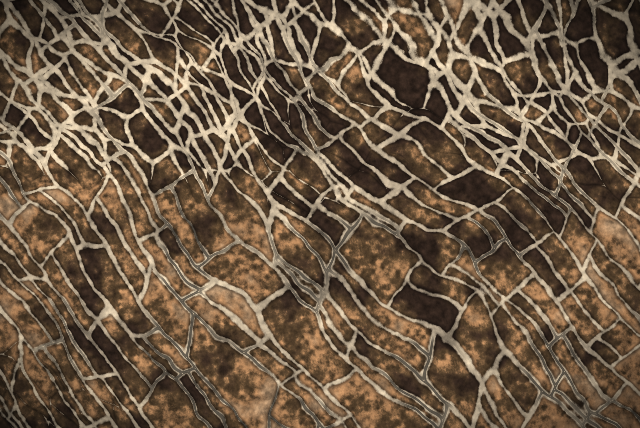
Reproduce this texture procedurally as a Shadertoy shader.

```glsl
// Weathered brown stone split into slanted slabs by a net of pale raised veins.

const vec3 DARK_BROWN = vec3(0.185, 0.137, 0.11);
const vec3 EARTH      = vec3(0.35, 0.27, 0.185);
const vec3 RUST       = vec3(0.61, 0.45, 0.31);
const vec3 TAN_STONE  = vec3(0.64, 0.54, 0.43);
const vec3 GREY_VEIN  = vec3(0.50, 0.45, 0.385);
const vec3 PALE_VEIN  = vec3(0.85, 0.775, 0.655);
const vec3 CRACK      = vec3(0.15, 0.14, 0.125);

const float SLANT        = -0.86;              // slab direction, radians
const float CROSS_SLANT  = -0.70;              // direction of the tangled web
const vec2  SLAB_SIZE    = vec2(0.175, 0.086); // along, across
const vec2  WEB_SIZE     = vec2(0.115, 0.064);
const float VEIN_WIDTH   = 0.0052;             // half width
const float CORNER_ROUND = 0.0022;
const float VIGNETTE     = 0.60;

float hash(vec2 p) { return fract(sin(dot(p, vec2(127.1, 311.7))) * 43758.545); }

vec2 hash2(vec2 p) { return vec2(hash(p), hash(p + 37.3)); }

float noise(vec2 p) {
    vec2 i = floor(p), f = fract(p);
    f = f * f * (3.0 - 2.0 * f);
    float low = mix(hash(i), hash(i + vec2(1, 0)), f.x);
    float high = mix(hash(i + vec2(0, 1)), hash(i + vec2(1, 1)), f.x);
    return mix(low, high, f.y);
}

float fbm(vec2 p) {
    float sum = 0.0, amp = 0.5;
    for (int i = 0; i < 5; i++) {
        sum += amp * noise(p);
        p = mat2(1.6, 1.2, -1.2, 1.6) * p + 7.1;
        amp *= 0.5;
    }
    return sum;
}

vec2 slanted(vec2 p, float a) {
    return vec2(cos(a) * p.x + sin(a) * p.y, cos(a) * p.y - sin(a) * p.x);
}

// Wavy border below a row of slabs, and ragged start of a slab in its row.
float rowEdge(float row, float x) {
    return row + 0.4 * hash(vec2(row, 3.0)) + 0.5 * noise(vec2(x * 1.4, row * 7.0));
}
float slabStart(float k, float row) { return k + 0.6 * hash(vec2(k, row + 50.0)); }

// Rows cut across and sometimes lengthwise: x = border distance, y = slab hash.
vec2 slabs(vec2 p) {
    vec2 q = slanted(p, SLANT) / SLAB_SIZE;
    float row = floor(q.y);
    if (q.y < rowEdge(row, q.x)) row -= 1.0;
    float low = rowEdge(row, q.x), high = rowEdge(row + 1.0, q.x);
    float t = (q.y - low) / (high - low);
    float stretch = 0.75 + 0.6 * hash(vec2(row, 9.0)), tilt = 0.5 * hash(vec2(row, 5.0)) - 0.2;
    float x = q.x * stretch + tilt * (q.y - row) + 10.0 * hash(vec2(row, 1.0));
    float k = floor(x);
    if (x < slabStart(k, row)) k -= 1.0;
    float ends = min(x - slabStart(k, row), slabStart(k + 1.0, row) - x);
    ends /= length(vec2(stretch, tilt) / SLAB_SIZE);
    vec2 h = hash2(vec2(k, row));
    float halfway = 0.35 + 0.3 * h.y + 0.5 * (h.x - 0.6) * (x - k - 0.8);
    float isSplit = step(0.3, h.x);
    float rise = (high - low) * SLAB_SIZE.y;
    float inner = mix(1.0, abs(t - halfway) * rise, isSplit);
    vec3 d = vec3(min(t, 1.0 - t) * rise, ends, inner);
    float nearest = -CORNER_ROUND * log(dot(exp(-d / CORNER_ROUND), vec3(1)) + 1e-12);
    return vec2(nearest, fract(h.y * 7.0 + 0.37 * isSplit * step(halfway, t)));
}

// Distance to the border of a stretched Voronoi cell.
float web(vec2 p) {
    vec2 q = slanted(p, CROSS_SLANT) / WEB_SIZE, base = floor(q), nearId = base, centre = base;
    float best = 1e3, sum = 1e-12;
    for (int i = 0; i < 9; i++) {
        vec2 id = base + vec2(i % 3 - 1, i / 3 - 1), point = id + hash2(id) - q;
        float d = dot(point, point);
        if (d < best) { best = d; nearId = id; centre = point; }
    }
    for (int i = 0; i < 25; i++) {
        if (i == 12) continue;
        vec2 id = nearId + vec2(i % 5 - 2, i / 5 - 2), point = id + hash2(id) - q;
        vec2 n = normalize(point - centre);
        sum += exp(-0.5 * dot(point + centre, n) / length(n / WEB_SIZE) / CORNER_ROUND);
    }
    return -CORNER_ROUND * log(sum);
}

void mainImage(out vec4 fragColor, in vec2 fragCoord) {
    vec2 p = fragCoord / iResolution.y, fromCentre = fragCoord / iResolution.xy - 0.5;
    float soft = max(0.0016, 0.8 / iResolution.y);

    // Bend the net on a large scale and ruffle it on a small one.
    vec2 bend = vec2(noise(p * 2.6), noise(p * 2.6 + 19.0)) - 0.5;
    vec2 ruffle = vec2(noise(p * 30.0), noise(p * 30.0 + 41.0)) - 0.5;
    vec2 w = p + 0.11 * bend + 0.011 * ruffle;

    // The upper part and the lower left corner are tangled.
    float patches = noise(p * 4.0 + 5.0) - 0.5;
    float tangle = smoothstep(0.52, 0.70, p.y + 0.25 * patches);
    tangle = max(tangle, 0.7 * smoothstep(0.45, 0.20, length(p) + 0.2 * patches));
    vec2 slab = slabs(w);

    // Stone: a tone per slab, broad light patches, rust and grit.
    float mottle = fbm(p * 19.0), grit = fbm(p * 85.0 + 11.0);
    vec2 a = p - vec2(0.42, 0.34), b = p - vec2(1.28, 0.22);
    float glow = smoothstep(0.38, 0.75, fbm(p * 2.8 + 2.0))
               + 0.6 * exp(-14.0 * dot(a, a)) + 0.5 * exp(-14.0 * dot(b, b));
    float tone = 0.42 * slab.y + 0.5 * glow + 1.3 * (mottle - 0.46) - 0.08 * tangle;
    vec3 color = mix(DARK_BROWN, EARTH, smoothstep(0.05, 0.45, tone));
    color = mix(color, RUST, 0.9 * smoothstep(0.34, 0.78, tone + 0.9 * (grit - 0.5)));
    color = mix(color, TAN_STONE, 0.7 * smoothstep(0.70, 1.1, tone));
    color *= 0.50 + 1.05 * grit;

    // Veins: width swells and thins; the web fades outside the tangle.
    float swell = 0.50 + 0.85 * noise(p * 11.0 + 3.0);
    float fray = 0.007 * (grit - 0.48);
    float slabEdge = slab.x - VEIN_WIDTH * swell - fray;
    float webEdge = web(w + 3.7) - VEIN_WIDTH * swell * tangle - fray + 0.012 * (1.0 - tangle);
    float edge = min(slabEdge, webEdge);
    color *= mix(0.62, 1.0, smoothstep(0.0, 0.008, edge));
    float ridge = smoothstep(0.0, 0.004, -edge);
    float bright = 0.04 + 0.34 * tangle + 0.24 * glow + 1.1 * (mottle - 0.45) + 0.36 * ridge;
    vec3 veinColor = mix(GREY_VEIN, PALE_VEIN, clamp(bright, 0.0, 1.0)) * (0.74 + 0.54 * grit);
    color = mix(color, veinColor, 1.0 - smoothstep(-soft, soft, edge));

    // Thin dark splits along some of the slab borders, then darkened corners.
    float split = smoothstep(0.45, 0.65, noise(p * 7.0 + 23.0)) * (1.0 - 0.6 * tangle);
    color = mix(color, CRACK, 0.65 * split * smoothstep(0.0028, 0.0008, abs(slab.x - 0.001)));
    color *= 1.06 - VIGNETTE * smoothstep(0.14, 0.55, dot(fromCentre, fromCentre));
    fragColor = vec4(clamp(color, 0.0, 1.0), 1.0);
}
```
